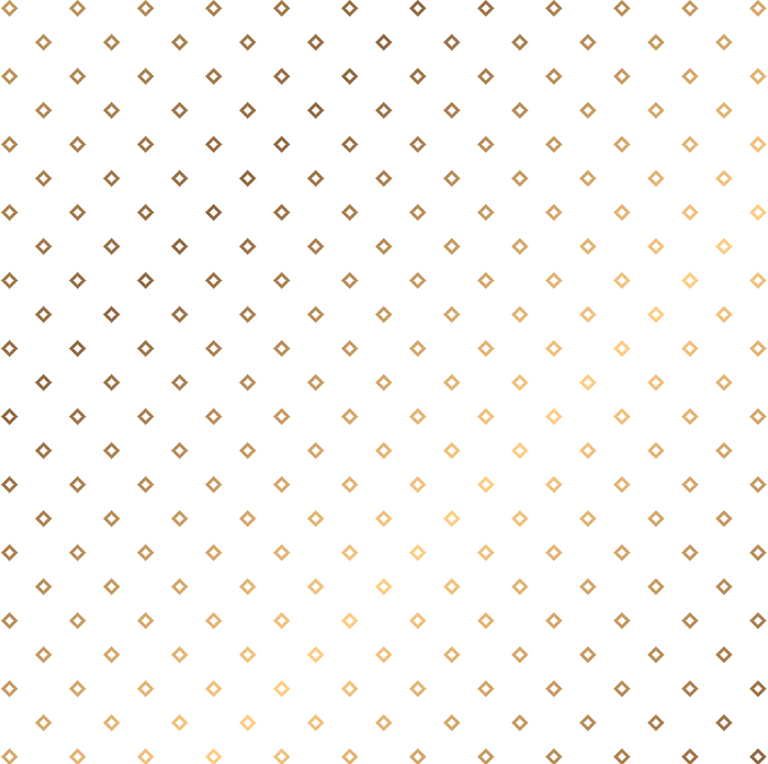
Give the GLSL for this pattern, as a WebGL 2 fragment shader.

```glsl
#version 300 es
precision highp float;
// Small outlined diamonds on white, set in a staggered lattice of 12 columns
// and 12 rows with 11 offset ones between. One diagonal gold gradient, running
// from the upper left to the lower right, tints all outlines.

uniform vec2 u_resolution;
out vec4 fragColor;

// Diamond-metric distance from p to the nearest point of a square lattice
float latticeDistance(vec2 p, float pitch) {
  vec2 cell = abs(p - pitch * round(p / pitch));
  return cell.x + cell.y;
}

// Metallic ramp: tan, dark bronze, pale gold, dark bronze
vec3 goldRamp(float t) {
  vec3 bronze = vec3(0.55, 0.385, 0.225);
  vec3 color = mix(vec3(0.76, 0.60, 0.35), bronze, clamp(t / 0.553, 0.0, 1.0));
  color = mix(color, vec3(1.0, 0.80, 0.50), clamp((t - 0.553) / 0.709, 0.0, 1.0));
  return mix(color, bronze, clamp((t - 1.262) / 0.709, 0.0, 1.0));
}

void main() {
  // Canvas-width units, measured right and down from the upper left corner
  vec2 p = vec2(gl_FragCoord.x, u_resolution.y - gl_FragCoord.y) / u_resolution.x;

  // Two interleaved lattices, half a pitch apart
  float pitch = 0.0886;
  vec2 q = p - vec2(0.0124, 0.0108);
  float d = min(latticeDistance(q, pitch), latticeDistance(q - 0.5 * pitch, pitch));

  // Outline around the diamond's middle radius, with softened edges
  float edge = abs(d - 0.0082) - 0.0028;
  float soft = 1.2 / u_resolution.x;
  float ink = 1.0 - smoothstep(-soft, soft, edge);

  fragColor = vec4(mix(vec3(1.0), goldRamp(p.x + p.y), ink), 1.0);
}
```
